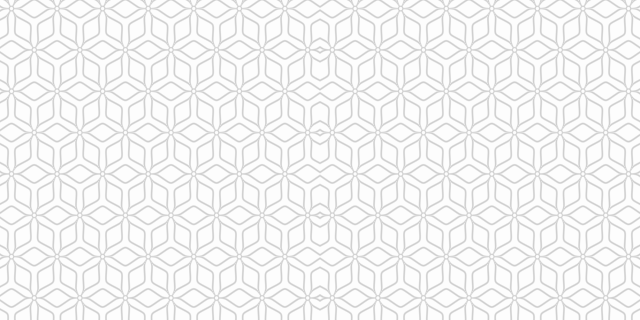
A WebGL 2 fragment shader for this pattern:

```glsl
#version 300 es
precision highp float;

uniform vec2 u_resolution;
out vec4 outColor;

const float PI = 3.14159265;
const vec3 PAPER = vec3(0.992);
const vec3 LINE = vec3(0.81);

// Lattice measures, in canvas heights
const float STAR_STEP = 0.1424;
const float ROW_STEP = 0.1292;
const vec2 STAR_ORIGIN = vec2(0.0385, 0.8440);

// Sizes in units of the star spacing
const float PETAL_TIP = 0.187;
const float PETAL_SLOPE = 0.71;
const float LINE_HALF_WIDTH = 0.0178;
const float SPOKE_HALF_WIDTH = 0.009;
const float RING_RADIUS = 0.048;
const float RING_HALF_WIDTH = 0.012;

// Offset from the nearest point of a triangular lattice with unit spacing
vec2 nearestStar(vec2 p) {
    vec2 period = vec2(1.0, sqrt(3.0));
    vec2 a = mod(p + 0.5 * period, period) - 0.5 * period;
    vec2 b = mod(p, period) - 0.5 * period;
    return dot(a, a) < dot(b, b) ? a : b;
}

// Fold six sectors onto the upper half of the one along +x
vec2 foldSector(vec2 p) {
    float angle = mod(atan(p.y, p.x) + PI / 6.0, PI / 3.0) - PI / 6.0;
    return length(p) * vec2(cos(angle), abs(sin(angle)));
}

// Half height of a rhombic petal centred at t = 0.5: the crest is
// rounded and the tips flare out of a single spoke
float petalProfile(float t, float tip, float slope) {
    float crest = 0.05;
    float flare = 0.05;
    float fromCentre = length(vec2(t - 0.5, crest));
    float rise = 0.5 - tip - fromCentre;
    return 0.5 * slope * (rise + length(vec2(rise, flare)));
}

// Distance to the petal outline, corrected for its slope
float petalDistance(vec2 p, float tip, float slope) {
    float e = 0.005;
    float grade = (petalProfile(p.x + e, tip, slope)
                 - petalProfile(p.x - e, tip, slope)) / (2.0 * e);
    return abs(p.y - petalProfile(p.x, tip, slope)) / sqrt(1.0 + grade * grade);
}

// Smooth coverage of a signed distance
float coverage(float d, float blur) {
    return 1.0 - smoothstep(-blur, blur, d);
}

void main() {
    vec2 uv = gl_FragCoord.xy / u_resolution.y;

    // Mirror the two halves at the vertical centre line
    float centreX = 0.5 * u_resolution.x / u_resolution.y;
    vec2 fromOrigin = vec2(abs(uv.x - centreX), uv.y) - STAR_ORIGIN;
    vec2 p = fromOrigin / vec2(STAR_STEP, ROW_STEP / (0.5 * sqrt(3.0)));

    vec2 star = nearestStar(p);
    float radius = length(star);
    float blur = 0.8 / (u_resolution.y * STAR_STEP);

    // Petal outlines, thinning into spokes towards the star
    float petals = petalDistance(foldSector(star), PETAL_TIP, PETAL_SLOPE);
    float halfWidth = mix(SPOKE_HALF_WIDTH, LINE_HALF_WIDTH,
                          smoothstep(0.05, 0.25, radius));
    vec3 color = mix(PAPER, LINE, coverage(petals - halfWidth, blur));

    // Small open ring at the star
    float ring = abs(radius - RING_RADIUS);
    color = mix(color, PAPER, coverage(radius - RING_RADIUS, blur));
    color = mix(color, LINE, coverage(ring - RING_HALF_WIDTH, blur));

    outColor = vec4(color, 1.0);
}
```
